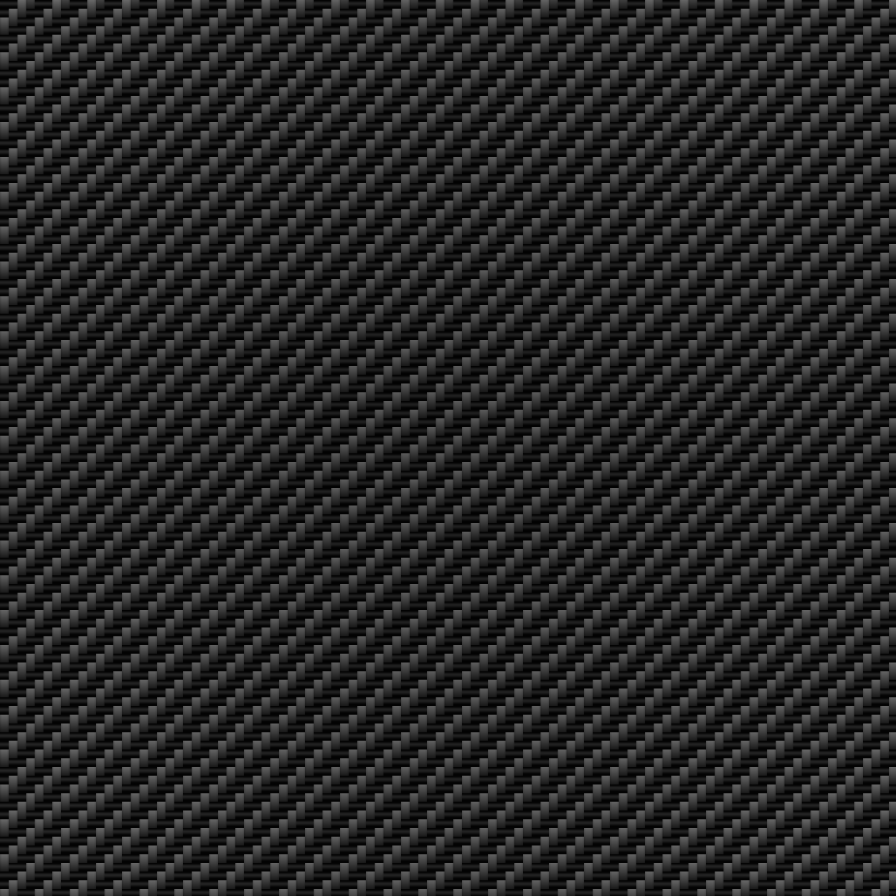
Write a WebGL 1 fragment shader that draws this texture.

```glsl
precision highp float;
// Carbon fibre: a 2/2 twill weave of lit upright tows over dark level tows.

uniform vec2 u_resolution;

#define TOWS 102.8        // tows across and down, four to a repeat
#define TWILL_SHIFT 2.0   // column where the first float starts
#define TOW_TOP 0.385     // grey at the top of an upright float
#define TOW_FOOT 0.095    // grey at its foot
#define LEVEL_SHEEN 0.13  // grey along the crown of a level tow
#define LEVEL_SHADE 0.01  // grey in the gap between level tows
#define EDGE_SHADE 0.14   // darkening at the sides of an upright tow
#define RIM_LIGHT 0.07    // how far the rim outshines, and the centre falls below
#define SAMPLES 4         // smoothing samples per pixel side

// Upright float: fades downwards and rounds off at its sides.
float uprightTow(float across, float along) {
  float side = abs(2.0 * across - 1.0);
  float rounding = 1.0 - EDGE_SHADE * smoothstep(0.5, 1.0, side);
  return mix(TOW_TOP, TOW_FOOT, along) * rounding;
}

// Level tow: a soft sheen just above its middle, black at its edges.
float levelTow(float down) {
  float sheen = smoothstep(0.02, 0.4, down) * (1.0 - smoothstep(0.4, 0.86, down));
  return mix(LEVEL_SHADE, LEVEL_SHEEN, sheen);
}

// Weave grey at p, measured in tows from the upper left.
float weave(vec2 p) {
  vec2 cell = floor(p);
  vec2 local = p - cell;
  float twill = mod(cell.x + cell.y - TWILL_SHIFT, 4.0);
  return twill < 1.5
    ? uprightTow(local.x, 0.5 * (twill + local.y))
    : levelTow(local.y);
}

// Broad light over the cloth, lowest in the centre.
float clothLight(vec2 uv) {
  vec2 wave = cos(6.2831853 * uv);
  return 1.0 + RIM_LIGHT * 0.5 * (wave.x + wave.y);
}

void main() {
  float side = min(u_resolution.x, u_resolution.y);
  float grey = 0.0;

  // Average an even grid of samples to smooth the tow edges.
  for (int j = 0; j < SAMPLES; j++) {
    for (int i = 0; i < SAMPLES; i++) {
      vec2 offset = (vec2(float(i), float(j)) + 0.5) / float(SAMPLES) - 0.5;
      vec2 uv = (gl_FragCoord.xy + offset) / side;
      grey += weave(vec2(uv.x, 1.0 - uv.y) * TOWS);
    }
  }
  grey *= clothLight(gl_FragCoord.xy / u_resolution) / float(SAMPLES * SAMPLES);

  gl_FragColor = vec4(vec3(grey), 1.0);
}
```
